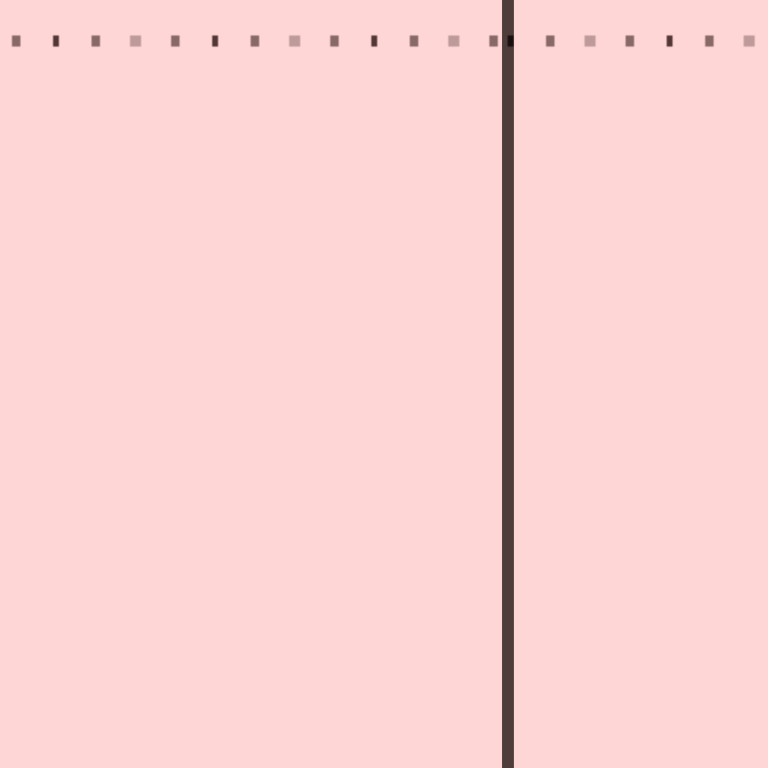
A WebGL 1 fragment shader for this background:

```glsl
precision mediump float;
// Pale pink ground with a dark vertical bar and a row of small dashes near the top.
uniform vec2 u_resolution;

// Soft coverage of a centred box; p is the offset from its centre.
float box(vec2 p, vec2 halfSize, vec2 soft) {
  vec2 edge = smoothstep(-soft, soft, halfSize - abs(p));
  return edge.x * edge.y;
}

// Row of dashes that starts again at the bar; every fourth dash is narrow and dark.
float dashRow(vec2 uv, vec2 soft) {
  float start = uv.x < 0.654 ? 0.0729 : 0.6647;
  float steps = (uv.x - start) / 0.0518;
  float index = floor(steps + 0.5);
  float spread = 0.5 - 0.5 * cos(1.5708 * index);
  vec2 offset = vec2((steps - index) * 0.0518, uv.y - 0.9466);
  vec2 halfSize = vec2(mix(0.0038, 0.0072, spread), 0.0072);
  return box(offset, halfSize, soft) * mix(0.75, 0.28, spread);
}

void main() {
  vec2 uv = gl_FragCoord.xy / u_resolution;
  vec2 pixel = 1.0 / u_resolution;

  vec3 pink = vec3(1.0, 0.84, 0.84);
  vec3 darkBrown = vec3(0.31, 0.24, 0.23);

  // Vertical bar
  float bar = box(vec2(uv.x - 0.6614, 0.0), vec2(0.0077, 1.0), 0.6 * pixel);
  vec3 color = mix(pink, darkBrown, bar);

  // Dashes darken whatever lies below them
  color *= 1.0 - dashRow(uv, max(pixel, vec2(0.0018))) * vec3(0.9, 1.0, 1.0);

  gl_FragColor = vec4(color, 1.0);
}
```
